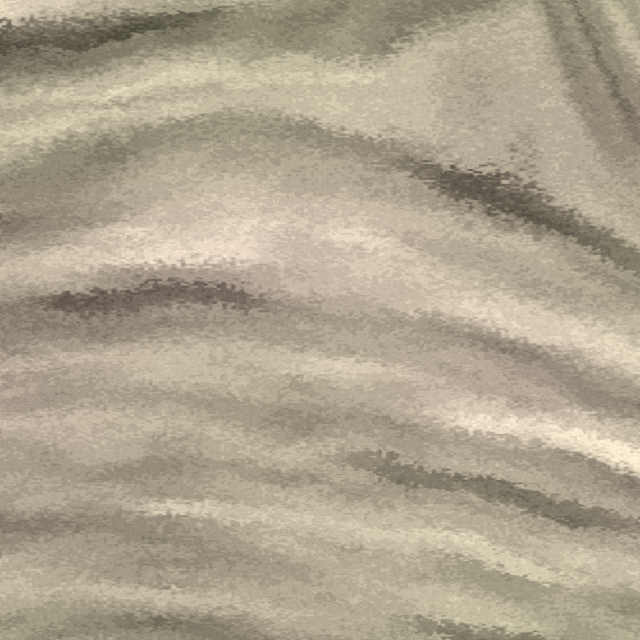
A WebGL 2 fragment shader for this texture:

```glsl
#version 300 es
precision highp float;

uniform vec2 u_resolution;
out vec4 fragColor;

float hash(ivec2 cell) {
  uvec2 q = uvec2(cell) * uvec2(1597u, 3812u) + 7919u;
  uint h = (q.x ^ (q.y << 11)) * 74567u;
  h = (h ^ (h >> 15)) * 62089911u;
  h = (h ^ (h >> 13)) * 31847u;
  return float((h ^ (h >> 16)) & 65535u) / 65535.0;
}

float noise(vec2 p) {
  ivec2 cell = ivec2(floor(p));
  vec2 f = fract(p);
  f = f * f * (3.0 - 2.0 * f);
  float low = mix(hash(cell), hash(cell + ivec2(1, 0)), f.x);
  float high = mix(hash(cell + ivec2(0, 1)), hash(cell + ivec2(1, 1)), f.x);
  return mix(low, high, f.y);
}

float centered(vec2 p) {
  return noise(p) - 0.5;
}

// Height of a point across the folded layers
float layerHeight(vec2 p) {
  float crest = 0.16 * p.x - 1.5 * max(p.x - 0.83, 0.0);
  float slope = 0.08 * p.x - 0.2 * p.x * p.x;
  float s = p.y - mix(slope, crest, smoothstep(0.5, 1.05, p.y));
  s += 0.06 * centered(p * vec2(2.5, 4.0) + 3.0);
  s += 0.03 * centered(p * vec2(7.0, 10.0) + 17.0);
  return s;
}

// Long tapered streaks, alternately dark and light
float streaks(vec2 q) {
  float sum = 0.0;
  for (int i = 0; i < 9; i++) {
    float x = hash(ivec2(i, 41));
    float y = (float(i) + 0.2 + 0.6 * hash(ivec2(i, 42))) / 9.0;
    float along = (q.x - x) / mix(0.2, 0.42, hash(ivec2(i, 43)));
    float width = max(0.026 * (1.0 - along * along), 0.002);
    float body = 1.0 - smoothstep(0.5 * width, width, abs(q.y - y));
    float taper = 1.0 - smoothstep(0.5, 1.0, abs(along));
    sum += (i % 2 == 0 ? -1.5 : 0.9) * body * taper;
  }
  return sum;
}

// Broad bands with one crisp edge, broken up by stretched noise
float layers(vec2 q) {
  float phase = 6.2832 * 5.3 * (q.y - 0.8) + 1.57;
  phase += 2.4 * centered(q * vec2(1.8, 3.0) + 29.0);
  float strength = 0.35 + 0.75 * noise(q * vec2(2.6, 6.0) + 51.0);
  float bands = strength * sin(phase + 0.7 * sin(phase));
  float strata = 0.42 * centered(q * vec2(1.7, 12.0) + 7.0)
               + 0.36 * centered(q * vec2(4.0, 27.0) + 61.0)
               + 0.22 * centered(q * vec2(11.0, 58.0) + 83.0);
  return bands + 4.8 * strata;
}

// Crisp steps between flat tones
float posterize(float tone, float count) {
  float t = tone * count;
  return (floor(t) + smoothstep(0.35, 0.65, fract(t))) / count;
}

void main() {
  vec2 uv = gl_FragCoord.xy / u_resolution;

  // Ragged displacement of every edge
  float coarse = centered(uv * vec2(55.0, 95.0));
  float fine = centered(uv * vec2(140.0, 290.0) + 11.0);
  vec2 q = vec2(uv.x + 0.05 * centered(uv * 5.0 + 71.0), layerHeight(uv));
  q += vec2(0.012 * fine, 0.009 * coarse + 0.02 * fine);

  // Tone with mottling that breaks up the steps
  float tone = 0.55 + 0.168 * (layers(q) + streaks(q));
  tone += 0.06 * centered(uv * vec2(80.0, 150.0) + 23.0);
  tone += 0.1 * centered(uv * vec2(170.0, 310.0) + 131.0);
  tone = mix(tone, posterize(tone, 10.0), 0.85);
  tone += 0.08 * centered(uv * vec2(250.0, 330.0) + 37.0);
  tone = clamp(tone, 0.0, 1.03);

  // Warm stone ramp, drifting between rose and olive
  vec3 color = mix(vec3(0.32, 0.295, 0.25), vec3(0.97, 0.92, 0.81), tone);
  color += centered(uv * vec2(2.5, 5.0) + 97.0) * vec3(0.03, -0.015, 0.04);
  fragColor = vec4(color, 1.0);
}
```
